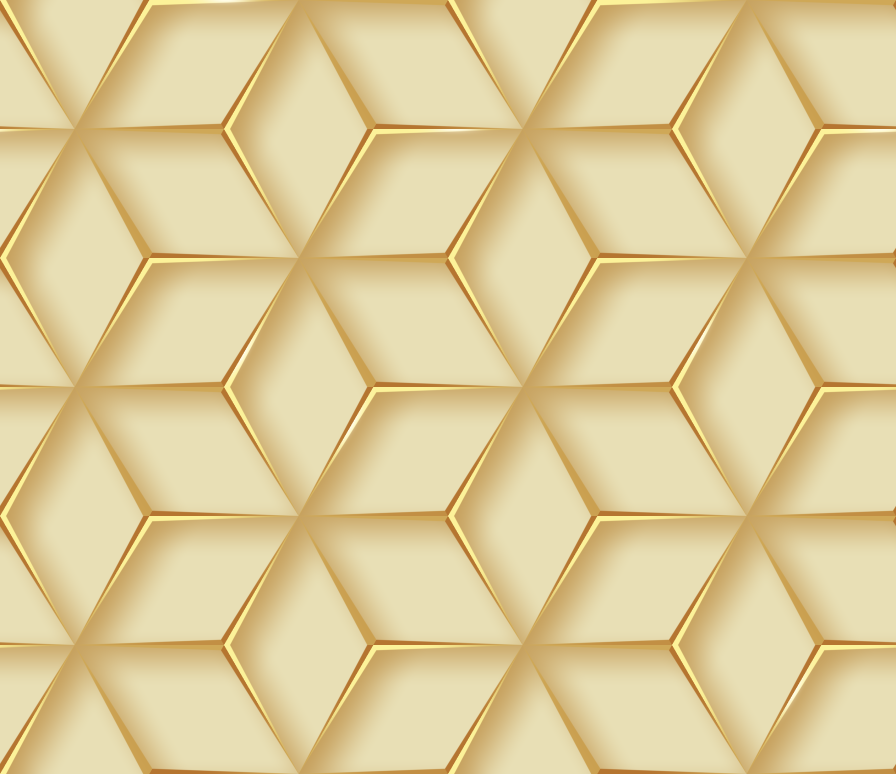
This pattern is drawn by a WebGL 2 fragment shader. Its source:

```glsl
#version 300 es
precision highp float;
// Cream rhombus panels in a tumbling-block tiling, with tapered gold bevels and glints.

#define REPEATS vec2(2.0, 3.0)
#define RIM_WIDTH 0.036
#define SHADOW_OFFSET vec2(0.13, -0.09)
#define SHADOW_BLUR 0.2
#define GLINT_RATE 0.2
#define CREAM vec3(0.91, 0.875, 0.71)
#define SHADE vec3(0.775, 0.625, 0.36)
#define BROWN vec3(0.71, 0.46, 0.19)
#define GOLD vec3(0.81, 0.66, 0.34)
#define YELLOW vec3(0.99, 0.95, 0.60)
#define SPARKLE vec3(1.0, 0.99, 0.91)

uniform vec2 u_resolution;
out vec4 fragColor;

const float ROOT3 = 1.7320508;
const vec2 CELL = vec2(3.0, ROOT3);   // one repeat, in rhombus edge lengths
const float INRADIUS = ROOT3 / 4.0;

float hash(vec4 k) {
    return fract(sin(dot(k, vec4(12.99, 78.23, 37.72, 51.53))) * 4375.85);
}

// Soft light level of one panel under a shadow falling from the upper left.
float panelLight(vec2 q, vec2 normalA, vec2 normalB) {
    float lit = 1.0;
    for (int i = 0; i < 4; i++) {
        vec2 n = (i < 2 ? normalA : normalB) * (i % 2 == 0 ? 1.0 : -1.0);
        float depth = INRADIUS - dot(n, q) + dot(n, SHADOW_OFFSET);
        lit *= smoothstep(-SHADOW_BLUR, SHADOW_BLUR, depth);
    }
    return lit;
}

// Colour inside a rhombus: q from its centre, axis along its long diagonal.
vec3 rhombusColor(vec2 q, vec2 axis, float kind, vec3 id, float pixel) {
    vec2 side = vec2(-axis.y, axis.x);
    vec2 local = vec2(dot(q, axis), dot(q, side));
    vec2 a = abs(local);
    vec2 quadrant = vec2(local.x < 0.0 ? -1.0 : 1.0, local.y < 0.0 ? -1.0 : 1.0);

    // Distance to the nearest edge, and position along it from the sharp corner
    float edge = INRADIUS - dot(a, vec2(0.5, ROOT3 / 2.0));
    float along = (ROOT3 / 2.0 - a.x) * ROOT3 / 2.0 + a.y * 0.5;
    vec2 normal = quadrant.x * 0.5 * axis + quadrant.y * ROOT3 / 2.0 * side;

    // Panel
    vec2 normalA = 0.5 * axis + ROOT3 / 2.0 * side;
    vec2 normalB = 0.5 * axis - ROOT3 / 2.0 * side;
    vec3 color = mix(SHADE, CREAM, panelLight(q, normalA, normalB));

    // Bevel, brightest where it faces the upper left; one kind lies in shade
    float facing = dot(normal, vec2(-0.8, 0.6)) - (kind == 1.0 ? 0.8 : 0.0);
    vec3 metal = mix(BROWN, GOLD, smoothstep(-1.0, -0.2, facing));
    metal = mix(metal, YELLOW, smoothstep(0.0, 0.4, facing));
    metal = mix(GOLD, metal, smoothstep(0.0, 0.7, along));
    float rim = 1.0 - smoothstep(-0.5, 0.5, (edge - RIM_WIDTH * along) / pixel);
    color = mix(color, metal, rim);

    // Glints on a few bright bevels
    vec4 key = vec4(id, quadrant.x + 2.0 * quadrant.y);
    if (facing > 0.3 && hash(key) < GLINT_RATE) {
        float center = mix(0.45, 0.75, hash(key + 7.0));
        float spread = (along - center) / 0.16;
        float glow = exp(-spread * spread - edge * edge / 0.0008);
        color = mix(color, SPARKLE, glow * mix(0.5, 1.0, rim));
    }
    return color;
}

// Finds the rhombus that holds p among three kinds on a centred grid.
vec3 tiling(vec2 p, float pixel) {
    vec3 color = CREAM;
    float nearest = 1e3;
    for (int i = 0; i < 6; i++) {
        float kind = float(i / 2);
        float shift = float(i % 2);
        vec2 center = vec2(2.0, ROOT3 / 2.0);
        vec2 axis = vec2(0.0, 1.0);
        if (kind > 0.0) {
            float slope = kind * 2.0 - 3.0;
            center += vec2(0.75 * slope, -ROOT3 / 4.0);
            if (kind == 1.0) center.x = 1.25;
            axis = vec2(ROOT3, slope) * 0.5;
        }
        vec2 grid = (p - center - shift * CELL * 0.5) / CELL + 0.5;
        vec2 q = (fract(grid) - 0.5) * CELL;
        vec2 a = abs(vec2(dot(q, axis), dot(q, vec2(-axis.y, axis.x))));
        float reach = dot(a, vec2(0.5, ROOT3 / 2.0));
        if (reach < nearest) {
            nearest = reach;
            vec3 id = vec3(mod(floor(grid), REPEATS), float(i));
            color = rhombusColor(q, axis, kind, id, pixel);
        }
    }
    return color;
}

void main() {
    vec2 scale = REPEATS * CELL / u_resolution;
    vec3 sum = vec3(0.0);
    // 3 x 3 samples smooth the facet joins
    for (int i = 0; i < 9; i++) {
        vec2 jitter = (vec2(i % 3, i / 3) - 1.0) / 3.0;
        sum += tiling((gl_FragCoord.xy + jitter) * scale, scale.x);
    }
    fragColor = vec4(sum / 9.0, 1.0);
}
```
